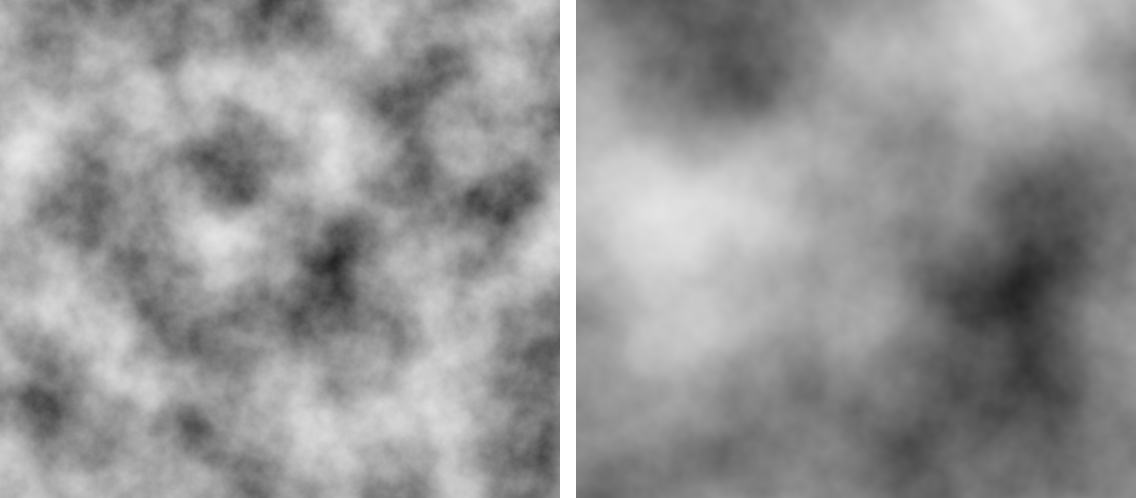
Left: the whole. Right: its middle third, enlarged.
Write a Shadertoy shader that draws this texture.

```glsl
const float CELLS = 4.8;          // coarsest noise cells per canvas height
const int   OCTAVES = 6;
const float GAIN = 0.5;           // amplitude ratio between octaves
const float LACUNARITY = 2.0;     // frequency ratio between octaves
const float OCTAVE_TURN = 0.65;   // rotation per octave, in radians
const float MEAN_GREY = 0.618;
const float CONTRAST = 0.455;
const float SHADOW_BIAS = 0.14;   // deepens darks and softens lights
const vec2  FIELD_OFFSET = vec2(37.3, 61.7);
const float TAU = 6.2831853;

// Integer hash of a lattice point to [0, 1)
float hash(ivec2 cell) {
    uvec2 q = uvec2(cell) * uvec2(1597334673u, 3812015801u);
    uint h = (q.x ^ q.y) * 1597334673u;
    h = (h ^ (h >> 15)) * 2246822519u;
    h ^= h >> 13;
    return float(h >> 8) / 16777216.0;
}

// Contribution of one lattice corner with a random unit gradient
float cornerSlope(ivec2 cell, ivec2 corner, vec2 local) {
    float angle = TAU * hash(cell + corner);
    return dot(vec2(cos(angle), sin(angle)), local - vec2(corner));
}

float gradientNoise(vec2 p) {
    ivec2 cell = ivec2(floor(p));
    vec2 f = fract(p);
    vec2 fade = f * f * f * (f * (f * 6.0 - 15.0) + 10.0);
    float low = mix(cornerSlope(cell, ivec2(0, 0), f),
                    cornerSlope(cell, ivec2(1, 0), f), fade.x);
    float high = mix(cornerSlope(cell, ivec2(0, 1), f),
                     cornerSlope(cell, ivec2(1, 1), f), fade.x);
    return mix(low, high, fade.y);
}

// Octaves are rotated and shifted to hide the lattice
float cloudNoise(vec2 p) {
    float c = cos(OCTAVE_TURN), s = sin(OCTAVE_TURN);
    mat2 nextOctave = LACUNARITY * mat2(c, s, -s, c);
    float sum = 0.0, amplitude = 1.0;
    for (int i = 0; i < OCTAVES; i++) {
        sum += amplitude * gradientNoise(p);
        p = nextOctave * p + FIELD_OFFSET;
        amplitude *= GAIN;
    }
    return sum;
}

void mainImage(out vec4 fragColor, in vec2 fragCoord) {
    vec2 uv = fragCoord / iResolution.y;
    float cloud = cloudNoise(uv * CELLS + FIELD_OFFSET);
    float grey = MEAN_GREY + CONTRAST * cloud - SHADOW_BIAS * cloud * cloud;
    fragColor = vec4(vec3(clamp(grey, 0.0, 1.0)), 1.0);
}
```
